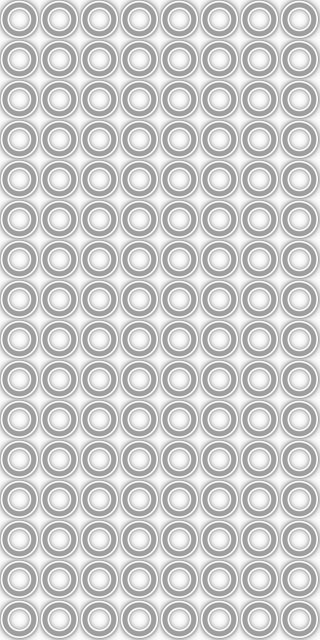
Write a Shadertoy shader that draws this pattern.

```glsl
// A grid of grey rings, each edged by a white rim inside and out.
// Soft shadows fall off from the rims into the centre disc and the gaps.
// Each cell is shaded from the distance to its centre, in cell units.

const float COLUMNS = 8.0;                      // square cells across the canvas
const vec2 CENTRE = vec2(0.485, 0.515);         // ring centre within a cell
const float DISC_RADIUS = 0.254;                // inner edge of inner rim
const float BAND_INNER = 0.297;
const float BAND_OUTER = 0.425;
const float RIM_RADIUS = 0.468;                 // outer edge of outer rim
const float SHADOW_REACH = 0.058;
const float DISC_SHADOW = 0.34;
const float GAP_SHADOW = 0.42;
const vec3 BAND_COLOR = vec3(0.62);
const vec3 RIM_COLOR = vec3(0.99);
const vec3 PAPER_COLOR = vec3(1.0);

// Coverage of a disc, smoothed over about one pixel.
float discMask(float dist, float radius, float pixel) {
    return clamp(0.5 + (radius - dist) / pixel, 0.0, 1.0);
}

// Paper darkened by a shadow that fades with distance from its edge.
vec3 shadedPaper(float edgeDistance, float strength) {
    return PAPER_COLOR * (1.0 - strength * exp(-max(edgeDistance, 0.0) / SHADOW_REACH));
}

void mainImage(out vec4 fragColor, in vec2 fragCoord) {
    float pixel = COLUMNS / iResolution.x;
    vec2 cell = fract(fragCoord * pixel - CENTRE + 0.5) - 0.5;
    float dist = length(cell);

    // Layers from the outside in
    vec3 color = shadedPaper(dist - RIM_RADIUS, GAP_SHADOW);
    color = mix(color, RIM_COLOR, discMask(dist, RIM_RADIUS, pixel));
    color = mix(color, BAND_COLOR, discMask(dist, BAND_OUTER, pixel));
    color = mix(color, RIM_COLOR, discMask(dist, BAND_INNER, pixel));
    color = mix(color, shadedPaper(DISC_RADIUS - dist, DISC_SHADOW),
                discMask(dist, DISC_RADIUS, pixel));

    fragColor = vec4(color, 1.0);
}
```
